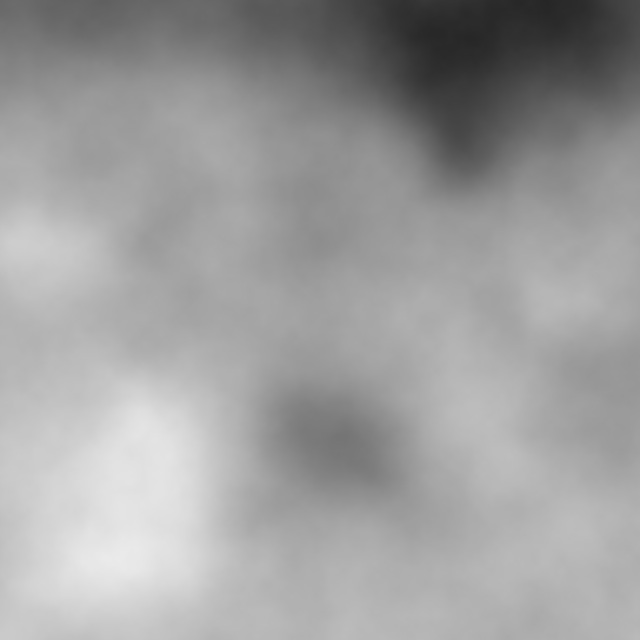
This texture is drawn by a Shadertoy shader. Its source:

```glsl
// Soft grey cloud: broad light and dark masses roughened by fractal value noise.

const float BASE_TONE    = 0.685;  // grey of the lower half
const float MIDDLE_FADE  = 0.065;  // darkening from the bottom to the upper middle
const float TOP_FADE     = 0.23;   // extra darkening along the top edge
const float NOISE_GAIN   = 0.20;   // contrast of the billows
const float NOISE_SCALE  = 6.0;    // cells of the coarsest octave across the canvas
const int   OCTAVES      = 6;
const float PERSISTENCE  = 0.5;
const float WARP         = 0.045;  // how far noise bends the outlines of the masses
const vec2  TONE_RANGE   = vec2(0.15, 0.93);

// Broad masses: centre x, centre y, radius, signed tone
const int MASS_COUNT = 11;
const vec4 MASSES[MASS_COUNT] = vec4[](
    vec4(0.20, 0.22, 0.15,  0.22),
    vec4(0.16, 0.04, 0.14,  0.11),
    vec4(0.09, 0.60, 0.12,  0.15),
    vec4(0.88, 0.56, 0.10,  0.11),
    vec4(0.70, 0.36, 0.12,  0.06),
    vec4(0.50, 0.29, 0.13, -0.20),
    vec4(0.92, 0.37, 0.11, -0.09),
    vec4(0.26, 0.65, 0.08, -0.08),
    vec4(0.70, 0.92, 0.17, -0.20),
    vec4(0.93, 0.91, 0.17, -0.21),
    vec4(0.76, 0.77, 0.07, -0.12)
);

float hash(ivec2 cell) {
    uvec2 q = uvec2(cell) * uvec2(1597u, 3812u) + 7919u;
    uint h = (q.x ^ (q.y << 7)) * 74761u;
    h = (h ^ (h >> 15)) * 92821u;
    h = (h ^ (h >> 13)) * 68917u;
    h ^= h >> 16;
    return float(h & 65535u) / 65535.0;
}

float valueNoise(vec2 p) {
    ivec2 cell = ivec2(floor(p));
    vec2 f = fract(p);
    f = f * f * (3.0 - 2.0 * f);
    float low  = mix(hash(cell), hash(cell + ivec2(1, 0)), f.x);
    float high = mix(hash(cell + ivec2(0, 1)), hash(cell + ivec2(1, 1)), f.x);
    return mix(low, high, f.y);
}

// Fractal sum centred on zero
float billows(vec2 p) {
    float sum = 0.0;
    float weight = 0.5;
    for (int i = 0; i < OCTAVES; i++) {
        sum += weight * (valueNoise(p) - 0.5);
        p = p * 2.0 + vec2(17.3, 9.7);
        weight *= PERSISTENCE;
    }
    return sum;
}

// Large-scale light and shade
float broadTone(vec2 p) {
    float tone = BASE_TONE;
    tone -= MIDDLE_FADE * smoothstep(0.2, 0.75, p.y);
    tone -= TOP_FADE * smoothstep(0.72, 1.02, p.y);
    for (int i = 0; i < MASS_COUNT; i++) {
        vec2 offset = (p - MASSES[i].xy) / MASSES[i].z;
        tone += MASSES[i].w * exp(-dot(offset, offset));
    }
    return tone;
}

void mainImage(out vec4 fragColor, in vec2 fragCoord) {
    vec2 uv = fragCoord / iResolution.xy;

    // Bend the masses so that their edges billow
    vec2 warp = vec2(valueNoise(uv * 7.0 + 31.0), valueNoise(uv * 7.0 + 57.0)) - 0.5;
    float tone = broadTone(uv + 2.0 * WARP * warp);

    tone += NOISE_GAIN * billows(uv * NOISE_SCALE + 3.0);
    fragColor = vec4(vec3(clamp(tone, TONE_RANGE.x, TONE_RANGE.y)), 1.0);
}
```
